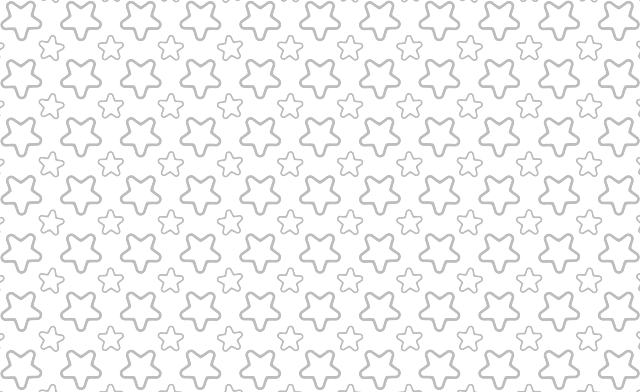
A Shadertoy shader for this pattern:

```glsl
float hash(float n) {
    return fract(sin(n * 12.9898 + 4.1) * 43758.5453);
}

vec2 rotate(vec2 p, float angle) {
    float c = cos(angle), s = sin(angle);
    return vec2(c * p.x - s * p.y, s * p.x + c * p.y);
}

// Signed distance to a plump five-pointed star, one tip up
float starDistance(vec2 p) {
    // Fold into one sector centred on a valley, softening the crease
    float sector = 6.2831853 / 5.0;
    float angle = mod(atan(p.x, p.y), sector) - 0.5 * sector;
    vec2 q = length(p) * vec2(cos(angle), sin(angle));
    q.y = sqrt(q.y * q.y + 0.0004);

    // Edge from valley to tip, then inflated to round the tip
    vec2 valley = vec2(0.1, 0.0);
    vec2 tip = 0.277 * vec2(cos(0.5 * sector), sin(0.5 * sector));
    vec2 edge = tip - valley;
    vec2 w = q - valley;
    float along = clamp(dot(w, edge) / dot(edge, edge), 0.0, 1.0);
    float side = sign(edge.y * w.x - edge.x * w.y);
    return side * length(w - edge * along) - 0.065;
}

// Coverage of a star outline on the repeating lattice
float starLayer(vec2 p, float size, float lineWidth, float turn, float tilt, float pixel) {
    vec2 pitch = vec2(1.0, 0.973);
    vec2 cell = floor(p / pitch + 0.5);
    vec2 local = p - cell * pitch;
    float angle = turn + tilt * (2.0 * hash(cell.x + 17.0 * size) - 1.0);
    float d = abs(starDistance(rotate(local, angle) / size) * size) - 0.5 * lineWidth;
    return smoothstep(0.5 * pixel, -0.5 * pixel, d);
}

void mainImage(out vec4 fragColor, in vec2 fragCoord) {
    float pixel = 10.71 / iResolution.x;
    vec2 p = (fragCoord - 0.5 * iResolution.xy) * pixel - vec2(0.0, 0.035);

    // Large stars point down, small ones sit between them pointing up
    float large = starLayer(p, 1.0, 0.045, 3.14159, 0.03, pixel);
    float small = starLayer(p - vec2(0.5, 0.4865), 0.63, 0.028, 0.0, 0.17, pixel);

    vec3 color = mix(vec3(1.0), vec3(0.74), max(large, small));
    fragColor = vec4(color, 1.0);
}
```
